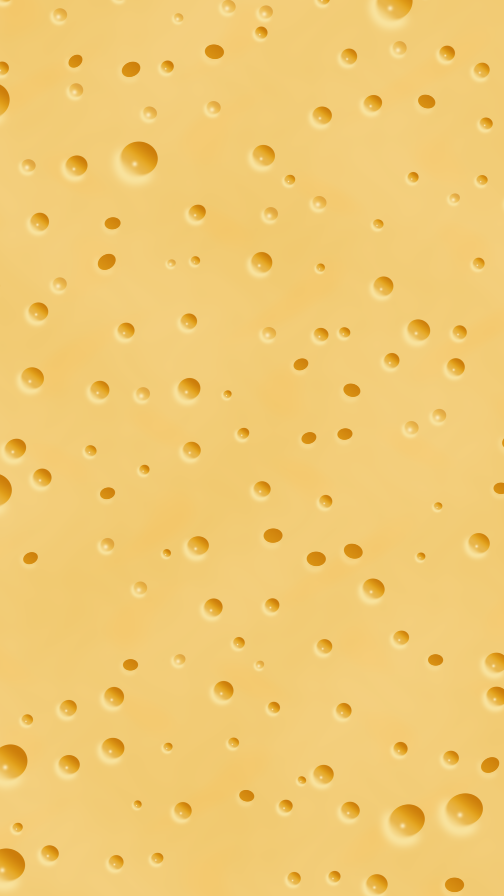
This texture is drawn by a WebGL 1 fragment shader. Its source:

```glsl
precision highp float;
// Cheese surface: a smooth buttery ground pitted with round holes.
// Holes sit on a jittered grid with randomly shifted rows; each is shaded
// from a deep upper-right wall to a pale, glowing lower-left lip.
uniform vec2 u_resolution;

#define CELL 0.108
#define FILL 0.84
#define FLAT_SHARE 0.13
#define FAINT_SHARE 0.13
#define LIGHT vec2(-0.62, -0.78)
#define BASE vec3(0.95, 0.80, 0.463)
#define PALE vec3(0.975, 0.89, 0.62)
#define TAN vec3(0.91, 0.71, 0.29)
#define AMBER vec3(0.90, 0.65, 0.11)
#define DEEP vec3(0.80, 0.49, 0.04)

float hash(vec2 p) {
  vec3 a = fract(vec3(p.xyx) * 0.1031);
  a += dot(a, a.yzx + 33.33);
  return fract((a.x + a.y) * a.z);
}

// Soft, broad clouds of warmer and cooler butter from layered sines.
vec3 ground(vec2 p) {
  float n = sin(p.x * 8.0 + 2.0 * sin(p.y * 5.0)) * sin(p.y * 6.0 + sin(p.x * 6.0));
  float m = sin(p.x * 21.0 + 2.5 * sin(p.y * 13.0 + 1.0)) * sin(p.y * 17.0 - p.x * 5.0);
  float k = sin(p.x * 47.0 + 2.0 * sin(p.y * 31.0)) * sin(p.y * 39.0 + 2.0 * sin(p.x * 25.0));
  vec3 c = BASE + vec3(0.005, 0.011, 0.026) * n + vec3(0.002, 0.003, 0.006) * k;
  return c + vec3(0.008, -0.008, -0.022) * smoothstep(0.3, 1.0, m);
}

// Paints one hole; d is the offset from its centre, r its radius.
vec3 paintHole(vec3 col, vec2 d, float r, float kind, float turn, float px) {
  float isFlat = 1.0 - step(FLAT_SHARE, kind);
  float isFaint = (1.0 - isFlat) * (1.0 - step(FLAT_SHARE + FAINT_SHARE, kind));
  float aspect = mix(mix(0.86, 1.0, fract(turn * 7.0)), 0.76, isFlat);
  float angle = (turn - 0.4) * 1.1;
  float c = cos(angle), s = sin(angle);
  vec2 q = vec2(c * d.x + s * d.y, (c * d.y - s * d.x) / aspect) / r;
  float lit = dot(d / r, LIGHT);

  // Pale glow spilling over the lower-left lip
  float ring = (length(d / r - LIGHT * 0.28) - 0.92) / 0.36;
  float glow = exp(-ring * ring) * smoothstep(-0.3, 0.8, lit);
  col = mix(col, PALE, glow * mix(0.95, 0.4, isFlat));

  // Wall shading, crisp on the dark side and melting on the lit side
  float pallor = 0.35 * fract(turn * 13.0);
  vec3 wall = mix(DEEP, AMBER, smoothstep(-0.95, 0.05, lit - 0.2 + pallor));
  wall = mix(wall, TAN, smoothstep(-0.35, 0.45, lit - 0.2 + pallor));
  wall = mix(wall, PALE, 0.7 * smoothstep(0.4, 1.0, lit));
  wall = mix(wall, mix(DEEP, AMBER, 0.3 + 0.3 * lit), isFlat);
  float soft = 0.7 * px + 0.16 * r * smoothstep(0.0, 1.0, lit) * (1.0 - isFlat);
  float inside = 1.0 - smoothstep(-soft, soft, (length(q) - 1.0) * r);
  col = mix(col, wall, inside * mix(1.0, 0.5, isFaint));

  // Small moist highlight
  float spot = length(d / r - LIGHT * 0.38);
  float shine = exp(-spot * spot * mix(55.0, 9.0, isFaint));
  return mix(col, vec3(1.0, 0.96, 0.82), shine * 0.75 * (1.0 - isFlat));
}

void main() {
  vec2 p = gl_FragCoord.xy / u_resolution.x;
  float px = 1.0 / u_resolution.x;
  vec3 col = ground(p);

  for (int j = -1; j <= 1; j++) {
    float row = floor(p.y / CELL) + float(j) + 20.0;
    float shift = hash(vec2(row, 71.0)) + 20.0;
    float column = floor(p.x / CELL + shift);
    for (int i = -1; i <= 1; i++) {
      vec2 id = vec2(column + float(i), row);
      float size = hash(id + 3.7);
      float kind = hash(id + 17.3);
      // Mostly small and middling holes, a few large ones
      float r = mix(0.008, 0.024, size) + 0.013 * step(0.93, size);
      if (kind < FLAT_SHARE) r = clamp(r, 0.015, 0.019);
      else if (kind < FLAT_SHARE + FAINT_SHARE) r = min(r, 0.014);
      vec2 jitter = vec2(hash(id + 41.1), hash(id + 59.9)) - 0.5;
      vec2 centre = id + 0.5 + jitter * (0.98 - 2.0 * r / CELL);
      vec2 d = p - (centre - vec2(shift, 20.0)) * CELL;
      if (hash(id + 83.5) < FILL)
        col = paintHole(col, d, r, kind, hash(id + 97.2), px);
    }
  }
  gl_FragColor = vec4(col, 1.0);
}
```
